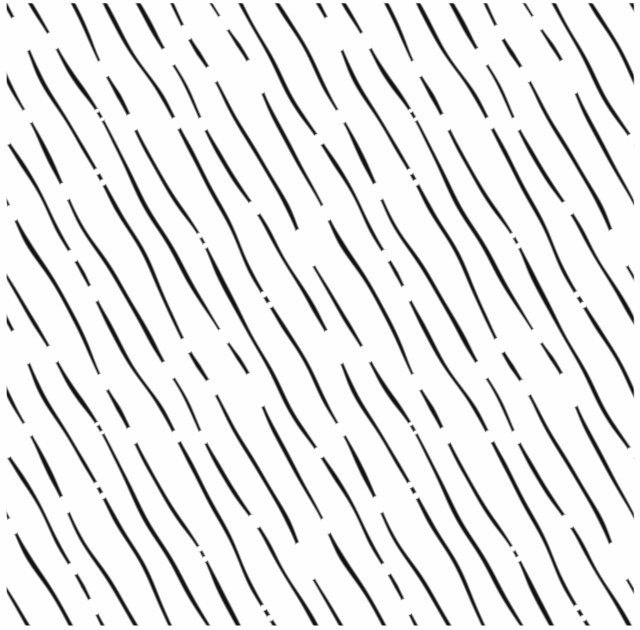
A WebGL 1 fragment shader for this pattern:

```glsl
precision highp float;
// Slanted, slightly wavering ink strokes broken into dashes, on a repeating tile.

uniform vec2 u_resolution;

const float TAU = 6.2831853;
const float TILE = 0.4895;            // tile side, in canvas widths
const vec2 WINDING = vec2(9.0, 5.0);  // strokes crossed along each tile side
const float GAPS = 23.0;              // breaks along the closed stroke
const float SOFTNESS = 0.0023;
const vec3 PAPER = vec3(0.995);
const vec3 INK = vec3(0.07);

float hash(float n, float seed) {
  return fract(sin(n * 12.9898 + seed * 78.233) * 43758.5453);
}

// Sideways drift of the stroke, in units of the stroke spacing.
float drift(float turn) {
  float a = turn * TAU;
  return 0.09 * sin(3.0 * a + 1.0) + 0.075 * sin(11.0 * a + 2.3)
       + 0.04 * sin(23.0 * a + 0.7) + 0.014 * sin(41.0 * a + 4.0);
}

// Relative pressure of the pen along the stroke.
float pressure(float turn) {
  float a = turn * TAU;
  return 1.0 + 0.17 * sin(17.0 * a + 0.4) + 0.13 * sin(31.0 * a + 2.0);
}

// One-dimensional cellular noise: signed distance to the nearest break,
// positive on ink. Some breaks are wide, some hold a dot.
float breakDistance(float turn, float loopLength) {
  float t = turn * GAPS;
  float nearest = 1.0;
  for (int i = -1; i <= 1; i++) {
    float cell = floor(t) + float(i);
    float id = mod(cell, GAPS);
    float along = abs(t - cell - hash(id, 1.0)) * loopLength / GAPS;
    float kind = hash(id, 2.0);
    float halfGap = mix(0.009, 0.016, hash(id, 3.0));
    halfGap += 0.018 * step(0.85, kind);
    float d = along - halfGap;
    if (kind < 0.16) d = max(d, 0.0045 - along);
    nearest = min(nearest, d);
  }
  return nearest;
}

// Ink coverage of the strokes at a point in canvas widths.
float strokes(vec2 p) {
  vec2 q = p / TILE;
  float norm = length(WINDING);
  float phase = dot(q, WINDING);
  float side = phase - floor(phase + 0.5);

  // The strokes form one closed loop on the tile; turn runs along it.
  vec2 loopAxis = vec2(2.0, 1.0);
  float turn = dot(q, loopAxis) - side * dot(loopAxis, WINDING) / (norm * norm);
  turn = fract(turn);

  float across = abs(side - drift(turn)) * TILE / norm;
  float along = breakDistance(turn, TILE * norm);
  float taper = mix(0.65, 1.0, smoothstep(0.0, 0.045, along));
  float halfWidth = 0.003 * pressure(turn) * taper;
  float d = max(across - halfWidth, -along);
  return smoothstep(SOFTNESS, -SOFTNESS, d);
}

// Soft mask that leaves a thin blank border.
float frame(vec2 p, vec2 low, vec2 high) {
  vec2 inset = min(p - low, high - p);
  return smoothstep(-0.0015, 0.0015, min(inset.x, inset.y));
}

void main() {
  vec2 p = gl_FragCoord.xy / u_resolution.x;
  vec2 extent = u_resolution / u_resolution.x;
  float ink = strokes(p) * frame(p, vec2(0.0105, 0.007), extent - vec2(0.0095, 0.005));
  gl_FragColor = vec4(mix(PAPER, INK, ink), 1.0);
}
```
